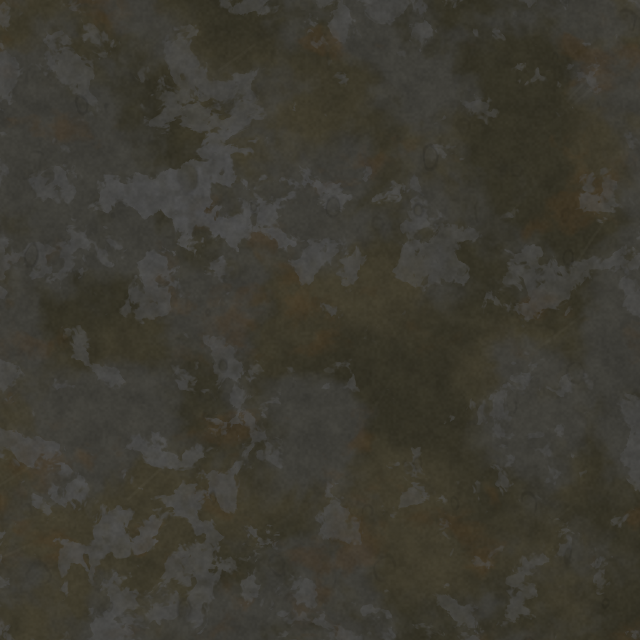
Give the GLSL for this texture, as a three.js fragment shader.

```glsl
// Aged dark metal: olive-brown patina under a soft grey film, with ragged
// blue-grey crust, small rust stains, faint oval marks and hairline scratches.
// Warped value-noise layers are thresholded; small marks sit on jittered grids.

#define OLIVE vec3(0.200, 0.190, 0.143)
#define BROWN vec3(0.246, 0.229, 0.172)
#define FILM vec3(0.244, 0.241, 0.224)
#define CRUST vec3(0.298, 0.298, 0.296)
#define RUST vec3(0.300, 0.215, 0.120)
#define CRUST_SCALE 17.0
#define CRUST_LEVEL 0.60
#define FILM_SCALE 6.0
#define STAIN_GRID 13.0
#define SCRATCH_GRID 6.0
#define MOTTLE 0.26
#define GRAIN 0.020

varying vec2 vUv;

float hash(vec2 p) {
  vec3 h = fract(vec3(p.xyx) * 0.1031);
  h += dot(h, h.yzx + 33.33);
  return fract((h.x + h.y) * h.z);
}

vec2 hash2(vec2 p) {
  return vec2(hash(p + 17.3), hash(p + 71.9));
}

float noise(vec2 p) {
  vec2 i = floor(p), f = fract(p);
  f = f * f * f * (f * (f * 6.0 - 15.0) + 10.0);
  return mix(mix(hash(i), hash(i + vec2(1.0, 0.0)), f.x),
             mix(hash(i + vec2(0.0, 1.0)), hash(i + 1.0), f.x), f.y);
}

// Layered noise; a higher gain gives a rougher, more ragged field
float fbm(vec2 p, float gain) {
  float sum = 0.0, amp = 1.0, total = 0.0;
  for (int i = 0; i < 5; i++) {
    sum += amp * noise(p);
    total += amp;
    p = mat2(0.8, 0.6, -0.6, 0.8) * p * 2.03 + 19.7;
    amp *= gain;
  }
  return sum / total;
}

// Soft elliptical mass used to lay out the large regions
float mass(vec2 p, vec2 center, vec2 size) {
  vec2 d = (p - center) / size;
  return exp(-dot(d, d));
}

// Scattered upright ovals: x is the broken rim, y the filled inside
vec2 stains(vec2 p) {
  vec2 g = p * STAIN_GRID, cell = floor(g), found = vec2(0.0);
  float wobble = 0.14 * (noise(g * 4.0) - 0.5);
  for (int y = -1; y <= 1; y++) {
    for (int x = -1; x <= 1; x++) {
      vec2 id = cell + vec2(x, y), rnd = hash2(id);
      vec2 d = g - id - 0.15 - 0.7 * rnd;
      d.x *= 1.0 + 0.7 * rnd.y;
      float radius = mix(0.08, 0.28, rnd.x * rnd.x);
      float dist = length(d) + wobble - radius;
      float strength = step(0.55, hash(id + 5.1)) * (0.3 + 0.7 * rnd.y);
      float rim = 1.0 - smoothstep(0.01, 0.06, abs(dist));
      float inside = 1.0 - smoothstep(-0.04, 0.03, dist);
      found = max(found, strength * vec2(rim, inside));
    }
  }
  return found * vec2(smoothstep(0.2, 0.7, noise(g * 3.0 + 8.0)), 1.0);
}

// Sparse short hairlines, mostly leaning to the right
float scratches(vec2 p) {
  vec2 g = p * SCRATCH_GRID, cell = floor(g);
  float found = 0.0;
  for (int y = -1; y <= 1; y++) {
    for (int x = -1; x <= 1; x++) {
      vec2 id = cell + vec2(x, y) + 40.0, rnd = hash2(id);
      float angle = mix(0.4, 1.4, rnd.x);
      vec2 d = g + 40.0 - id - rnd, along = vec2(cos(angle), sin(angle));
      float reach = mix(0.08, 0.35, rnd.y);
      d -= along * clamp(dot(d, along), -reach, reach);
      float line = 1.0 - smoothstep(0.004, 0.020, length(d));
      found = max(found, line * step(0.5, hash(id + 9.4)));
    }
  }
  return found;
}

void main() {
  vec2 p = vUv;
  vec2 warp = vec2(fbm(p * 9.0 + 3.1, 0.55), fbm(p * 9.0 + 47.2, 0.55)) - 0.5;
  vec2 q = p + 0.05 * warp;

  // Large regions: bare centre, dark upper right, crusted left side
  float bare = mass(q, vec2(0.43, 0.44), vec2(0.27, 0.13));
  float dark = mass(q, vec2(0.77, 0.81), vec2(0.24, 0.13));
  float crusted = mass(q, vec2(0.34, 0.68), vec2(0.22, 0.11))
                + 0.55 * mass(q, vec2(0.20, 0.22), vec2(0.24, 0.17));

  // Patina, then grey film
  float tone = fbm(q * 5.0 + 11.0, 0.55) + 0.14 * bare - 0.18 * dark;
  vec3 color = mix(OLIVE, BROWN, smoothstep(0.34, 0.72, tone));
  float film = fbm(q * FILM_SCALE + 63.0, 0.58) - 0.16 * bare - 0.20 * dark;
  color = mix(color, FILM, 0.85 * smoothstep(0.38, 0.60, film));

  // Small rust stains
  float rust = fbm(q * vec2(12.0, 15.0) + 29.0, 0.55) + 0.04 * bare;
  color = mix(color, RUST, 0.30 * smoothstep(0.60, 0.82, rust));

  // Ragged crust, pitted by the ovals
  vec2 oval = stains(p + 0.02 * warp);
  float field = fbm(q * CRUST_SCALE + 5.0, 0.62) + 0.15 * crusted - 0.09 * bare - 0.12 * dark;
  float crust = smoothstep(CRUST_LEVEL - 0.02, CRUST_LEVEL + 0.05, field);
  crust *= (1.0 - 0.75 * oval.y) * mix(0.60, 0.95, clamp(crusted, 0.0, 1.0));
  color = mix(color, CRUST, crust * (0.70 + 0.4 * noise(p * 90.0)));

  // Rims, hairlines, mottling and grain
  color *= 1.0 - 0.11 * oval.x;
  color += 0.030 * scratches(p) * (noise(p * 9.0) - 0.35);
  color *= 1.0 + MOTTLE * (fbm(p * 42.0, 0.65) - 0.5);
  color += GRAIN * (noise(p * 240.0) - 0.5);
  gl_FragColor = vec4(color, 1.0);
}
```
